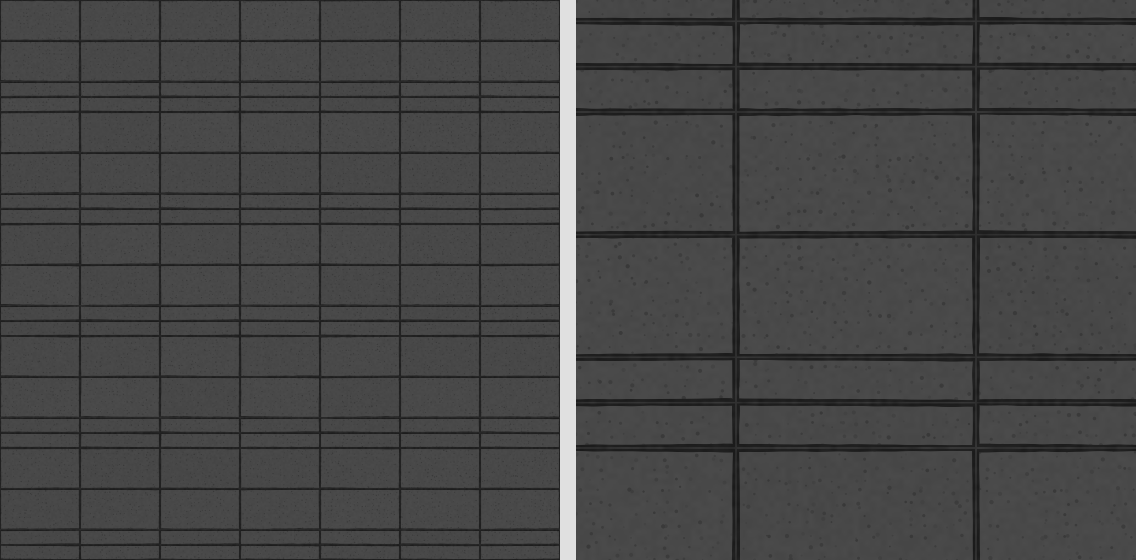
Left, the full canvas; right, a detail of the centre.
Write a WebGL 1 fragment shader that draws this texture.

```glsl
precision highp float;
// Charcoal speckled tiles: seven columns, five bands of two tall and two thin rows, dark grooved joints.

uniform vec2 u_resolution;

float hash(vec2 p) {
  vec3 q = fract(vec3(p.xyx) * 0.1031);
  q += dot(q, q.yzx + 33.33);
  return fract((q.x + q.y) * q.z);
}

// Value noise on a whole number of cells, wrapping at the canvas edges
float wrapNoise(vec2 uv, vec2 cells) {
  vec2 p = uv * cells;
  vec2 i = floor(p);
  vec2 f = fract(p);
  f = f * f * (3.0 - 2.0 * f);
  vec2 a = mod(i, cells);
  vec2 b = mod(i + 1.0, cells);
  return mix(mix(hash(a), hash(vec2(b.x, a.y)), f.x),
             mix(hash(vec2(a.x, b.y)), hash(b), f.x), f.y);
}

// Scattered dark flecks of varied size and strength, one at most per cell
float flecks(vec2 uv, float cells, float pixel) {
  vec2 id = mod(floor(uv * cells), cells);
  vec2 center = 0.25 + 0.5 * vec2(hash(id + 11.3), hash(id + 47.9));
  vec2 offset = (fract(uv * cells) - center) / cells;
  float radius = mix(0.0005, 0.0013, hash(id + 83.1));
  float dot_ = 1.0 - smoothstep(-0.6 * pixel, 0.6 * pixel, length(offset) - radius);
  return dot_ * step(0.55, hash(id + 5.7)) * mix(0.25, 1.0, hash(id + 29.4));
}

void main() {
  vec2 uv = gl_FragCoord.xy / u_resolution;
  float pixel = 1.0 / min(u_resolution.x, u_resolution.y);

  // Rows are counted downward inside each band
  float down = (1.0 - uv.y) * 5.0;
  float t = fract(down);
  bool tall = t < 0.73;
  float rowHeight = tall ? 0.365 : 0.135;
  float rowPos = tall ? t / 0.365 : (t - 0.73) / 0.135;
  float row = floor(rowPos) + (tall ? 0.0 : 2.0);
  vec2 id = vec2(floor(uv.x * 7.0), floor(down) * 4.0 + row);

  // Position inside the tile, in canvas units
  vec2 size = vec2(1.0 / 7.0, rowHeight / 5.0);
  vec2 local = (fract(vec2(uv.x * 7.0, rowPos)) - 0.5) * size;
  vec2 toSeam = 0.5 * size - abs(local);
  float seam = min(toSeam.x, toSeam.y);

  // Each tile leans slightly and has a faintly uneven edge
  float lean = (hash(id + 3.1) - 0.5) * 0.016;
  vec2 leaned = local + vec2(-local.y, local.x) * lean;
  vec2 inset = 0.5 * size - abs(leaned);
  float edge = min(inset.x, inset.y) - 0.0021;
  edge += (wrapNoise(uv, vec2(90.0)) - 0.5) * 0.0005;

  // Tile face: tone, fine grain and flecks
  float grain = wrapNoise(uv, vec2(300.0)) - 0.5;
  float face = 0.283 + (hash(id + 19.7) - 0.5) * 0.008 + grain * 0.018;
  float speck = max(flecks(uv, 97.0, pixel), flecks(uv, 151.0, pixel));
  face = mix(face, 0.19, speck * 0.65);

  // Joint: dark sides with a worn, paler line along the middle
  float ridge = 1.0 - smoothstep(0.0005 - 0.5 * pixel, 0.0005 + 0.5 * pixel, seam);
  float wear = mix(0.5, 1.0, wrapNoise(uv, vec2(120.0)));
  float joint = 0.118 + grain * 0.035 + ridge * wear * 0.10;

  float tile = smoothstep(-0.5 * pixel, 0.5 * pixel, edge);
  gl_FragColor = vec4(vec3(mix(joint, face, tile)), 1.0);
}
```
